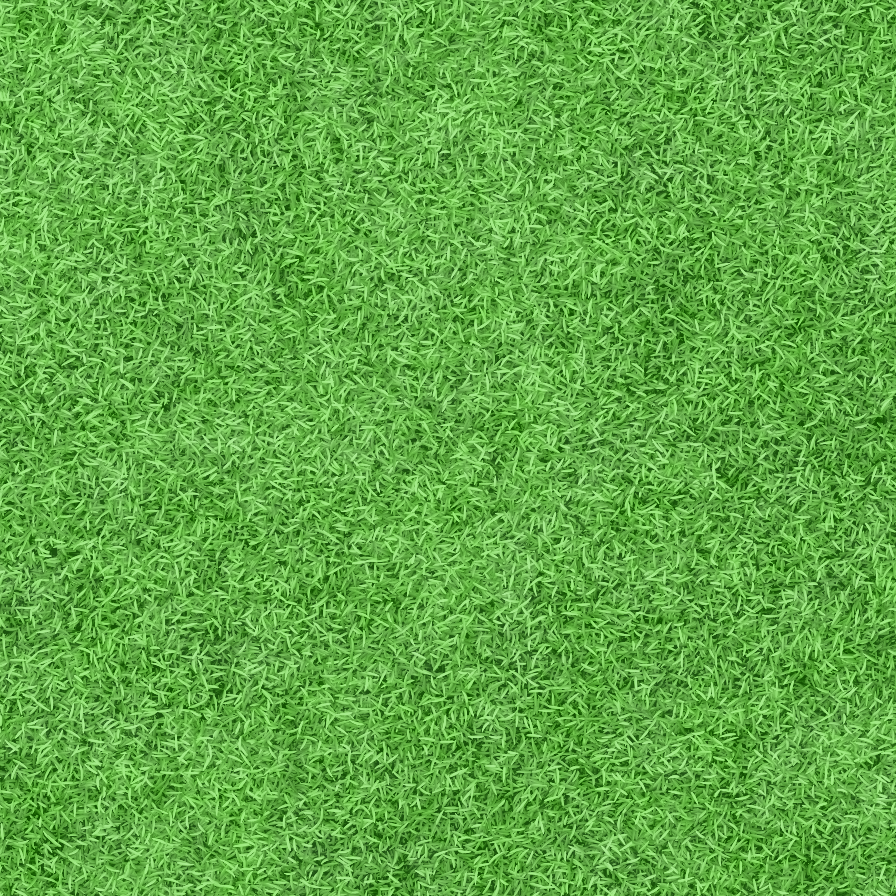
Write a Shadertoy shader that draws this texture.

```glsl
const int LAYERS = 13;
const float CELLS = 84.0;           // blade cells across the canvas
const float LAYER_VISIBILITY = 0.77; // share left uncovered by one layer

const vec3 SOIL_GREEN = vec3(0.09, 0.32, 0.03);
const vec3 DEEP_GREEN = vec3(0.17, 0.43, 0.09);
const vec3 SHADE_GREEN = vec3(0.28, 0.55, 0.17);
const vec3 MID_GREEN = vec3(0.36, 0.65, 0.25);
const vec3 LIGHT_GREEN = vec3(0.453, 0.75, 0.33);
const vec3 PALE_GREEN = vec3(0.56, 0.86, 0.44);
const vec3 GLINT_GREEN = vec3(0.64, 0.92, 0.53);
const vec3 DRY_TINT = vec3(0.035, 0.0, 0.055);

vec3 hash3(vec3 p) {
    p = fract(p * vec3(0.1031, 0.1030, 0.0973));
    p += dot(p, p.yxz + 33.33);
    return fract((p.xxy + p.yxx) * p.zyx);
}

vec2 gradientAt(vec2 corner) {
    float angle = 6.28319 * hash3(vec3(corner + 50.0, 7.0)).x;
    return vec2(cos(angle), sin(angle));
}

float gradientNoise(vec2 p) {
    vec2 i = floor(p), f = fract(p);
    vec2 u = f * f * f * (f * (f * 6.0 - 15.0) + 10.0);
    vec2 e = vec2(1.0, 0.0);
    float low = mix(dot(gradientAt(i), f),
                    dot(gradientAt(i + e.xy), f - e.xy), u.x);
    float high = mix(dot(gradientAt(i + e.yx), f - e.yx),
                     dot(gradientAt(i + e.xx), f - e.xx), u.x);
    return mix(low, high, u.y);
}

float ramp(float start, float end, float x) {
    return clamp((x - start) / (end - start), 0.0, 1.0);
}

vec3 grassColor(float tone) {
    vec3 color = mix(SOIL_GREEN, DEEP_GREEN, ramp(-0.20, 0.03, tone));
    color = mix(color, SHADE_GREEN, ramp(0.03, 0.17, tone));
    color = mix(color, MID_GREEN, ramp(0.17, 0.40, tone));
    color = mix(color, LIGHT_GREEN, ramp(0.40, 0.68, tone));
    color = mix(color, PALE_GREEN, ramp(0.68, 0.95, tone));
    return mix(color, GLINT_GREEN, ramp(0.95, 1.25, tone));
}

// Paints one curved, tapered blade and its soft shadow over the tone below.
float paintBlade(float below, vec2 offset, float angle, vec3 shape, float rank, float blur) {
    float c = cos(angle), s = sin(angle);
    vec2 q = vec2(c * offset.x + s * offset.y, c * offset.y - s * offset.x);
    float halfLength = mix(0.50, 0.90, shape.x);
    float along = q.x / halfLength;
    float across = q.y - (shape.y - 0.5) * 0.28 * (along * along - 0.4);
    float halfWidth = 0.118 * sqrt(max(1.0 - along * along, 0.0)) * (1.0 - 0.3 * along);

    float inside = 1.0 - smoothstep(0.85, 1.0, abs(along));
    float body = inside * (1.0 - smoothstep(-blur, blur, abs(across) - halfWidth));
    float shadow = inside * (1.0 - smoothstep(0.0, 0.3, abs(across + 0.04)));

    float tone = 0.5 * rank + 0.6 * shape.z;
    tone += 0.12 * along + 0.12 * clamp(across / 0.118, -1.0, 1.0);
    return mix(below * (1.0 - 0.19 * shadow), tone, body);
}

// Adds one layer of scattered blades.
float paintLayer(float tone, vec2 p, float layer, float lean, float rank, float blur) {
    p += 31.7 * hash3(vec3(layer, 3.0, 11.0)).xy;
    vec2 home = floor(p);
    for (int j = -1; j <= 1; j++) {
        for (int i = -1; i <= 1; i++) {
            vec2 cell = home + vec2(i, j);
            vec3 place = hash3(vec3(cell, layer * 3.0 + 1.0));
            vec3 shape = hash3(vec3(cell, layer * 3.0 + 70.0));
            float flip = step(0.5, fract(place.z * 57.0)) * 3.14159;
            float angle = lean + (place.z - 0.5) * 2.8 + flip;
            tone = paintBlade(tone, p - cell - place.xy, angle, shape, rank, blur);
        }
    }
    return tone;
}

void mainImage(out vec4 fragColor, in vec2 fragCoord) {
    float side = min(iResolution.x, iResolution.y);
    vec2 uv = fragCoord / side;
    float blur = 0.55 * CELLS / side;

    // Blades, from the dark roots up to the lit tips
    float lean = 0.5 + 0.7 * gradientNoise(uv * 5.0 + 4.0);
    float tone = 0.08;
    for (int k = 0; k < LAYERS; k++) {
        float rank = pow(LAYER_VISIBILITY, float(LAYERS - 1 - k));
        tone = paintLayer(tone, uv * CELLS, float(k), lean, rank, blur);
    }

    // Contrast and broad uneven patches of the lawn
    tone = 0.46 + 1.5 * (tone - 0.51);
    tone += 0.11 * gradientNoise(uv * 3.0) + 0.13 * gradientNoise(uv * 9.0 + 13.0);
    tone += 0.22 * gradientNoise(uv * 26.0 + 5.0);
    tone += 0.04 * (uv.y - uv.x);

    // Fresh and dry tufts differ in saturation
    float dryness = gradientNoise(uv * 13.0 + 21.0) + 1.2 * gradientNoise(uv * 70.0 + 9.0);
    fragColor = vec4(grassColor(tone) + DRY_TINT * dryness, 1.0);
}
```
